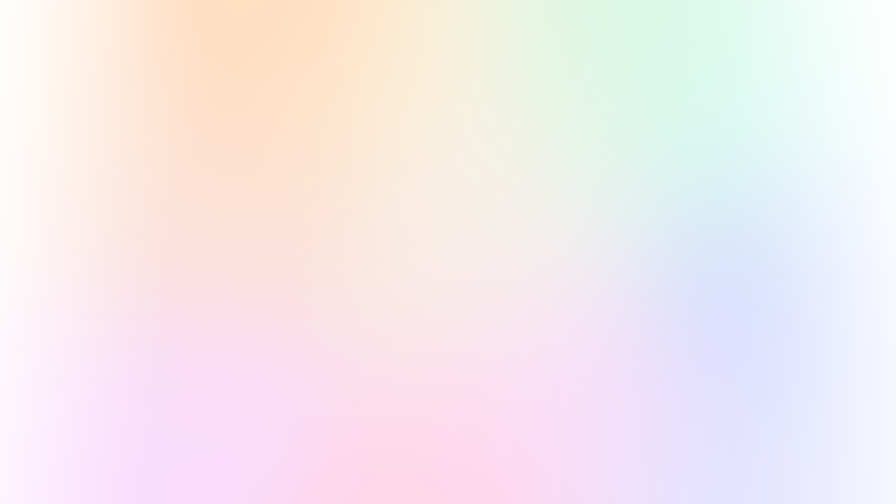
Reproduce this background procedurally as a Shadertoy shader.

```glsl
// A soft pastel mesh gradient: peach, mint, periwinkle, rose and lilac.
// Normalized Gaussian weights blend a set of colour anchors, and the
// left and right margins then fade towards white.

const float ASPECT = 16.0 / 9.0;
const float FALLOFF = 16.0;
const int ANCHORS = 13;

// Anchor positions, in units of the canvas height
const vec2 CENTRES[ANCHORS] = vec2[](
    vec2(0.53, 0.90), vec2(0.46, 0.68), vec2(0.86, 0.80),
    vec2(1.22, 0.88), vec2(1.40, 0.77), vec2(1.49, 0.42),
    vec2(1.40, 0.08), vec2(1.12, 0.20), vec2(0.88, 0.03),
    vec2(0.40, 0.24), vec2(0.42, 0.53), vec2(0.90, 0.47),
    vec2(1.07, 0.56));

const vec3 COLOURS[ANCHORS] = vec3[](
    vec3(1.00, 0.86, 0.74),  // peach
    vec3(1.00, 0.89, 0.80),  // pale peach
    vec3(0.99, 0.95, 0.86),  // cream
    vec3(0.86, 0.97, 0.89),  // mint
    vec3(0.84, 0.99, 0.95),  // aqua
    vec3(0.83, 0.86, 1.00),  // periwinkle
    vec3(0.89, 0.90, 1.00),  // lavender
    vec3(1.00, 0.86, 0.99),  // orchid
    vec3(1.00, 0.84, 0.90),  // rose
    vec3(0.98, 0.86, 1.00),  // lilac
    vec3(0.98, 0.88, 0.86),  // coral
    vec3(0.98, 0.92, 0.90),  // blush
    vec3(0.95, 0.95, 0.94)); // pearl

float gaussian(vec2 offset, float falloff) {
    return exp(-falloff * dot(offset, offset));
}

// Weighted average of all anchor colours at point p
vec3 meshGradient(vec2 p, float falloff) {
    vec4 total = vec4(0.0);
    for (int i = 0; i < ANCHORS; i++) {
        total += gaussian(p - CENTRES[i], falloff) * vec4(COLOURS[i], 1.0);
    }
    return total.rgb / total.a;
}

// Colour strength near a side; the fade is wider towards the top
float sideStrength(float inset, float height) {
    float start = mix(-0.20, -0.08, height);
    float end = mix(0.35, 0.48, height);
    return smoothstep(start, end, inset);
}

void mainImage(out vec4 fragColor, in vec2 fragCoord) {
    vec2 uv = fragCoord / iResolution.xy;
    vec2 p = uv * vec2(ASPECT, 1.0);

    vec3 colour = meshGradient(p, FALLOFF);
    float inset = min(p.x, ASPECT - p.x);
    colour = mix(vec3(1.0), colour, sideStrength(inset, uv.y));

    fragColor = vec4(colour, 1.0);
}
```
